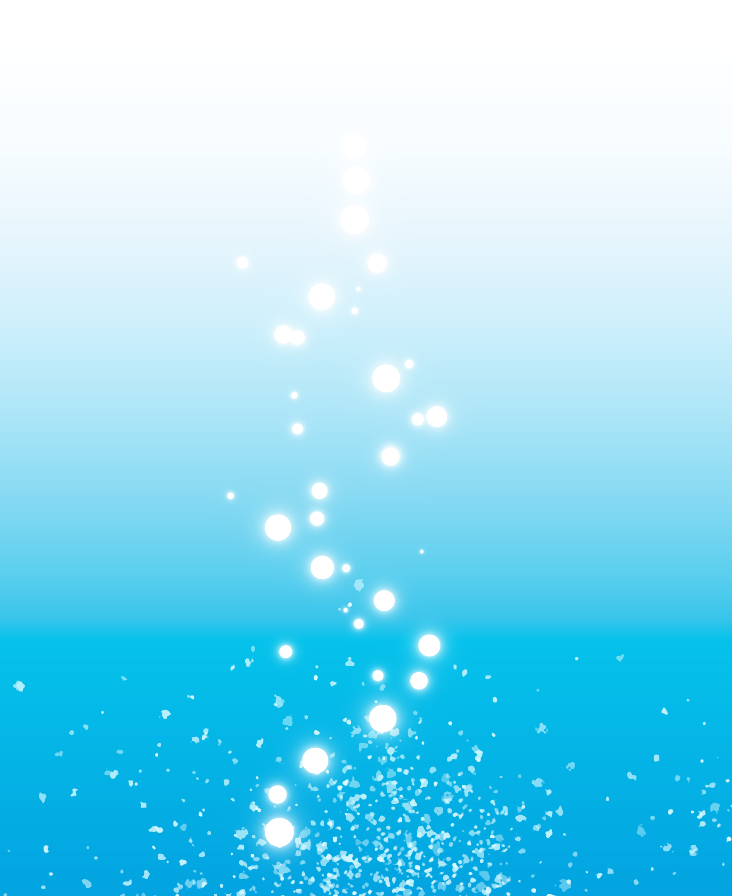
Write a WebGL 2 fragment shader that draws this background.

```glsl
#version 300 es
precision highp float;
// Glowing bubbles rising through bright water that fades into a white sky.
// A stepped vertical gradient carries a hashed spray of flakes at the bottom;
// round lights follow a winding path upward, with tiny droplets beside it.

uniform vec2 u_resolution;
out vec4 outColor;

const float PI = 3.14159265;
const int STOPS = 10;
const float STOP_DEPTH[STOPS] = float[](0.05, 0.16, 0.27, 0.36, 0.46, 0.56, 0.64, 0.69, 0.715, 1.0);
const vec3 STOP_COLOR[STOPS] = vec3[](
  vec3(1.0), vec3(0.97, 0.99, 1.0), vec3(0.90, 0.96, 0.99), vec3(0.81, 0.94, 0.985),
  vec3(0.68, 0.90, 0.97), vec3(0.52, 0.85, 0.95), vec3(0.36, 0.81, 0.935),
  vec3(0.22, 0.77, 0.92), vec3(0.02, 0.76, 0.92), vec3(0.01, 0.64, 0.88));
const vec3 FLAKE_COLOR = vec3(0.86, 0.98, 1.0);
const int ORB_COUNT = 19;
const int DROPLET_COUNT = 17;
const float PATH_CENTER = -0.008;
const float PATH_WIDTH = 0.09;
const float ORB_TOP = 0.164;
const float ORB_STEP = 0.0425;
const float GLOW_STRENGTH = 0.6;
const int SPRAY_LAYERS = 4;
const float SPRAY_CELL = 0.0085;
const float SPRAY_TOP = 0.62;

// Integer hash giving three values from 0 to 1
vec3 hash3(ivec3 cell) {
  uvec3 v = uvec3(cell) * 1664525u + 1013904223u;
  v.x += v.y * v.z; v.y += v.z * v.x; v.z += v.x * v.y;
  v ^= v >> 16u;
  v.x += v.y * v.z; v.y += v.z * v.x; v.z += v.x * v.y;
  return vec3(v >> 8u) / 16777216.0;
}

float valueNoise(vec2 p) {
  ivec2 i = ivec2(floor(p));
  vec2 f = fract(p);
  f = f * f * (3.0 - 2.0 * f);
  float low = mix(hash3(ivec3(i, 91)).x, hash3(ivec3(i + ivec2(1, 0), 91)).x, f.x);
  float high = mix(hash3(ivec3(i + ivec2(0, 1), 91)).x, hash3(ivec3(i + 1, 91)).x, f.x);
  return mix(low, high, f.y);
}

vec3 waterColor(float depth) {
  vec3 color = STOP_COLOR[0];
  for (int i = 1; i < STOPS; i++) {
    float t = clamp((depth - STOP_DEPTH[i - 1]) / (STOP_DEPTH[i] - STOP_DEPTH[i - 1]), 0.0, 1.0);
    color = mix(color, STOP_COLOR[i], t);
  }
  return color;
}

float blob(vec2 p, vec2 center, float size) {
  vec2 q = (p - center) / size;
  return exp(-dot(q, q));
}

// Chance of a flake: dense fountain, wide mist and two small clusters
float sprayDensity(vec2 p) {
  float rise = p.y;
  float across = (p.x - 0.01 - 0.25 * rise) / mix(0.16, 0.065, clamp(rise / 0.22, 0.0, 1.0));
  float fountain = 0.72 * exp(-across * across) * (1.0 - smoothstep(0.0, 0.24, rise));
  float side = (p.x + 0.02) / 0.25;
  float mist = 0.07 * exp(-side * side) * (1.0 - smoothstep(0.14, 0.30, rise));
  float clusters = 0.12 * blob(p, vec2(0.39, 0.10), 0.05) + 0.12 * blob(p, vec2(-0.03, 0.32), 0.03);
  return fountain + mist + clusters + 0.006 * (1.0 - smoothstep(0.20, 0.33, rise));
}

float sprayLayer(vec2 p, float cell, int layer, float wobble, float pixel) {
  ivec2 home = ivec2(floor(p / cell));
  float cover = 0.0;
  for (int y = -1; y <= 1; y++) for (int x = -1; x <= 1; x++) {
    ivec2 id = home + ivec2(x, y);
    vec3 place = hash3(ivec3(id, layer));
    vec3 look = hash3(ivec3(id, layer + 40));
    vec2 center = (vec2(id) + place.xy) * cell;
    float thinning = 1.0 - 0.2 * float(layer);
    if (place.z > sprayDensity(center) * thinning) continue;
    float radius = cell * mix(0.13, 0.36, look.x);
    float edge = length(p - center) + wobble * min(radius, 0.004) - radius;
    float alpha = mix(0.5, 1.0, look.y) * (1.0 - 0.1 * float(layer));
    cover = max(cover, alpha * (1.0 - smoothstep(-pixel, pixel, edge)));
  }
  return cover;
}

// Solid white disc with a soft halo
float glowDisc(vec2 p, vec2 center, float radius, float pixel) {
  float edge = length(p - center) - radius;
  float halo = GLOW_STRENGTH * exp(-max(edge, 0.0) / (0.5 * radius));
  return max(1.0 - smoothstep(-pixel, pixel, edge), halo);
}

void main() {
  vec2 p = (gl_FragCoord.xy - vec2(0.5 * u_resolution.x, 0.0)) / u_resolution.y;
  float pixel = 0.75 / u_resolution.y;
  float depth = 1.0 - p.y;
  vec3 color = waterColor(depth);

  // Spray
  if (depth > SPRAY_TOP) {
    float wobble = 1.6 * (valueNoise(p / 0.0035) - 0.5);
    for (int i = 0; i < SPRAY_LAYERS; i++) {
      float cell = SPRAY_CELL * (1.0 + 0.45 * float(i));
      color = mix(color, FLAKE_COLOR, sprayLayer(p, cell, i, wobble, pixel));
    }
  }

  // Lights on the winding path
  float dark = 1.0;
  for (int i = 0; i < ORB_COUNT; i++) {
    vec3 h = hash3(ivec3(i, 7, 3));
    float d = ORB_TOP + ORB_STEP * float(i) + 0.012 * (h.x - 0.5);
    float u = d - 0.361;
    float sway = PATH_WIDTH * smoothstep(0.24, 0.38, d) * sin(PI * (9.8 * u - 4.6 * u * u - 0.5));
    vec2 center = vec2(PATH_CENTER + sway + 0.02 * (h.y - 0.5), 1.0 - d);
    dark *= 1.0 - glowDisc(p, center, mix(0.009, 0.0165, h.z), pixel);
  }

  // Small droplets
  for (int i = 0; i < DROPLET_COUNT; i++) {
    vec3 h = hash3(ivec3(i, 23, 5));
    float d = mix(0.27, 0.77, (float(i) + h.x) / float(DROPLET_COUNT));
    float s = 2.0 * h.y - 1.0;
    vec2 center = vec2(PATH_CENTER + 0.17 * s * s * s, 1.0 - d);
    dark *= 1.0 - glowDisc(p, center, mix(0.002, 0.0085, h.z), pixel);
  }
  outColor = vec4(mix(vec3(1.0), color, dark), 1.0);
}
```
